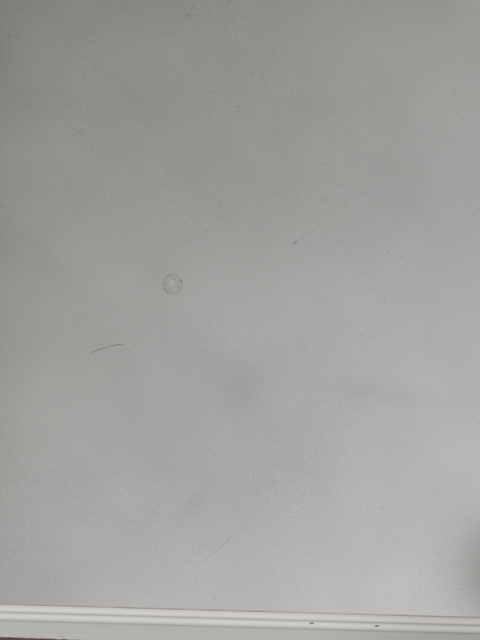
This texture is drawn by a Shadertoy shader. Its source:

```glsl
// A softly lit grey painted wall with faint scuffs above a white skirting board.

const vec3 SHADE_COLOR = vec3(0.542, 0.542, 0.530);
const vec3 LIGHT_COLOR = vec3(0.727, 0.721, 0.716);
const vec3 BOARD_COLOR = vec3(0.755, 0.750, 0.732);
const vec3 DUST_COLOR = vec3(0.56, 0.53, 0.48);
const vec3 CARPET_COLOR = vec3(0.34, 0.29, 0.27);
const float ROLLER_SCALE = 215.0;
const float ROLLER_DEPTH = 0.0095;
const float CLOUD_DEPTH = 0.050;
const float MOTTLE_DEPTH = 0.030;
const float PIT_DEPTH = 0.030;
const float SPECK_CELLS = 26.0;
const float BOARD_TOP = 0.057;
const float BOARD_SLOPE = 0.028;
const vec2 PATCH_CENTER = vec2(0.2695, 0.556);
const float PATCH_RADIUS = 0.0150;

float hash(vec2 p) {
    vec3 q = fract(vec3(p.xyx) * 0.1031);
    q += dot(q, q.yzx + 33.33);
    return fract((q.x + q.y) * q.z);
}

float noise(vec2 p) {
    vec2 i = floor(p), f = fract(p);
    f = f * f * (3.0 - 2.0 * f);
    return mix(mix(hash(i), hash(i + vec2(1, 0)), f.x),
               mix(hash(i + vec2(0, 1)), hash(i + vec2(1, 1)), f.x), f.y);
}

float fbm(vec2 p) {
    float sum = 0.0, amp = 0.5;
    for (int i = 0; i < 4; i++) {
        sum += amp * noise(p);
        p = mat2(1.6, 1.2, -1.2, 1.6) * p + 7.3;
        amp *= 0.5;
    }
    return sum;
}

// Soft coverage of a bowed, uneven hairline from a to b.
float scratch(vec2 p, vec2 a, vec2 b, float bow, float width, float aa) {
    vec2 dir = b - a;
    float len = length(dir);
    dir /= len;
    float along = dot(p - a, dir) / len;
    float across = dot(p - a, vec2(-dir.y, dir.x)) - bow * along * (1.0 - along);
    float ends = smoothstep(0.0, 0.2, along) * (1.0 - smoothstep(0.75, 1.0, along));
    float line = 1.0 - smoothstep(0.0, width + aa, abs(across));
    return line * ends * (0.3 + 0.7 * noise(p * 110.0));
}

// Elliptical stain with a soft falloff.
float smudge(vec2 p, vec2 center, vec2 size, float angle) {
    float c = cos(angle), s = sin(angle);
    vec2 q = mat2(c, -s, s, c) * (p - center) / size;
    return exp(-dot(q, q));
}

// Tiny dark flecks, one in a few of the grid cells.
float specks(vec2 p, float aa) {
    vec2 cell = floor(p * SPECK_CELLS);
    vec2 spot = (cell + 0.2 + 0.6 * vec2(hash(cell + 3.1), hash(cell + 8.7))) / SPECK_CELLS;
    float size = 0.0010 * hash(cell + 5.0);
    float dotMask = 1.0 - smoothstep(size, size + aa, length((p - spot) * vec2(1.0, 0.7)));
    return dotMask * step(0.92, hash(cell + 1.7));
}

// Brightness added by the round filler patch with its worn rim.
float fillerPatch(vec2 p, float aa) {
    vec2 q = p - PATCH_CENTER;
    float r = length(q) + 0.003 * (noise(p * 90.0) - 0.5);
    float worn = smoothstep(0.45, 0.85, noise(p * 230.0 + 4.0));
    float lower = smoothstep(-0.012, 0.012, q.x - q.y);
    float rim = 1.0 - smoothstep(0.0, 0.0016 + aa, abs(r - PATCH_RADIUS));
    float inside = 1.0 - smoothstep(PATCH_RADIUS - 0.002, PATCH_RADIUS + 0.002, r);
    float core = 1.0 - smoothstep(0.002, 0.006, length(q - vec2(-0.001, 0.002)));
    return -rim * (0.035 + 0.10 * worn * lower) - inside * (0.012 + 0.030 * worn) + 0.045 * core;
}

vec3 wall(vec2 p, vec2 uv, float aa) {
    // Broad light, brightest low on the right, and dim edges
    float light = 0.08 + 0.88 * (1.0 - uv.y) + 0.44 * (uv.x - 0.5);
    light -= 0.16 * exp(-uv.x * 14.0);
    light -= 1.0 * smudge(uv, vec2(1.04, 0.10), vec2(0.085, 0.085), 0.0);
    vec3 color = mix(SHADE_COLOR, LIGHT_COLOR, clamp(light, -0.3, 1.04));

    // Cloudy, mottled paint
    float tone = CLOUD_DEPTH * (fbm(p * vec2(3.0, 4.0)) - 0.47);
    tone += MOTTLE_DEPTH * (fbm(p * vec2(16.0, 13.0) + 5.0) - 0.47);

    // Patchy roller stipple and faint pits
    vec2 q = p * ROLLER_SCALE;
    float relief = noise(q) - noise(q + vec2(0.6, 0.9));
    float cover = noise(p * 9.0);
    tone += ROLLER_DEPTH * relief * (0.4 + cover);
    tone -= PIT_DEPTH * smoothstep(0.80, 1.0, noise(q * vec2(0.85, 0.7) + 31.0)) * cover * cover;

    // Stains
    tone -= 0.024 * smudge(p, vec2(0.385, 0.40), vec2(0.060, 0.040), 0.0);
    tone -= 0.018 * smudge(p, vec2(0.60, 0.385), vec2(0.10, 0.016), -0.15);
    tone -= 0.022 * smudge(p, vec2(0.295, 0.207), vec2(0.032, 0.013), 0.8);

    // Scratches and flecks
    tone -= 0.14 * scratch(p, vec2(0.138, 0.447), vec2(0.200, 0.463), 0.012, 0.0004, aa);
    tone -= 0.05 * scratch(p, vec2(0.452, 0.612), vec2(0.510, 0.654), 0.006, 0.0004, aa);
    tone -= 0.18 * scratch(p, vec2(0.458, 0.619), vec2(0.466, 0.623), 0.0, 0.0014, aa);
    tone -= 0.05 * scratch(p, vec2(0.300, 0.112), vec2(0.395, 0.190), -0.01, 0.0005, aa);
    tone += 0.018 * scratch(p, vec2(0.408, 0.365), vec2(0.428, 0.455), 0.01, 0.0022, aa);
    tone -= 0.050 * specks(p, aa);
    return color + tone + fillerPatch(p, aa);
}

vec3 skirting(vec2 p, float depth, float aa) {
    // Moulded profile: rounded lip, two grooves, flat face
    float tone = 0.055 * exp(-pow((depth - 0.008) / 0.004, 2.0));
    tone += 0.055 * exp(-pow((depth - 0.019) / 0.003, 2.0));
    tone -= 0.085 * exp(-pow((depth - 0.0135) / 0.0017, 2.0));
    tone -= 0.105 * exp(-pow((depth - 0.0265) / 0.0022, 2.0));
    tone -= 0.055 * smoothstep(0.026, 0.031, depth) + 0.07 * smoothstep(0.45, 0.75, p.x);
    vec3 color = BOARD_COLOR + tone + 0.012 * (noise(p * vec2(25.0, 250.0)) - 0.5);

    // Dusty top edge and chipped paint
    float dust = 1.0 - smoothstep(0.0010, 0.0016 + aa, depth);
    color = mix(color, DUST_COLOR, dust * (0.3 + 0.6 * noise(p * vec2(30.0, 9.0))));
    for (int i = 0; i < 2; i++) {
        vec2 chip = (p - vec2(0.487 + 0.102 * float(i), 0.026 - 0.004 * float(i))) / vec2(0.0042, 0.0018);
        color = mix(color, CARPET_COLOR, 0.6 * (1.0 - smoothstep(0.3, 1.3, length(chip))));
    }
    float carpetTop = 0.004 - 0.036 * p.x + 0.001 * noise(p * 120.0);
    return mix(CARPET_COLOR, color, smoothstep(-aa, aa, p.y - carpetTop));
}

void mainImage(out vec4 fragColor, in vec2 fragCoord) {
    vec2 uv = fragCoord / iResolution.xy;
    vec2 p = fragCoord / iResolution.y;
    float aa = 1.0 / iResolution.y;
    float depth = BOARD_TOP - BOARD_SLOPE * p.x - p.y;
    vec3 color = mix(wall(p, uv, aa), skirting(p, depth, aa), smoothstep(-aa, aa, depth));
    fragColor = vec4(clamp(color, 0.0, 1.0), 1.0);
}
```
